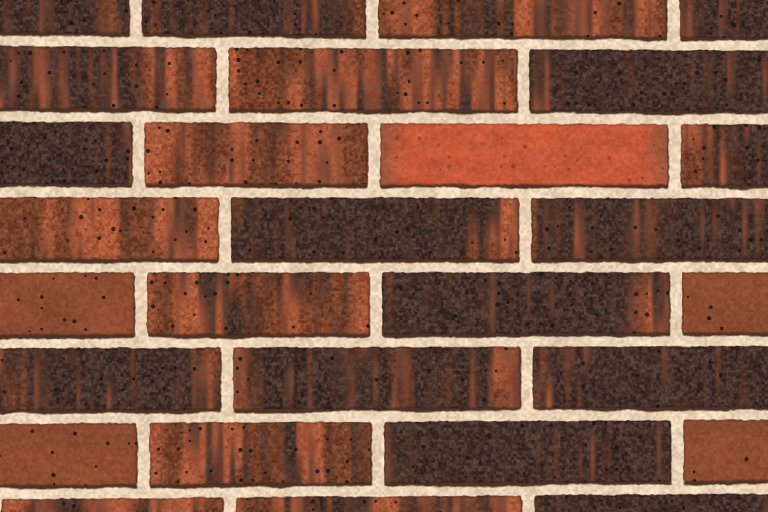
Give the GLSL for this texture, as a WebGL 1 fragment shader.

```glsl
precision highp float;
// Sunlit brick wall: running bond with one three-quarter brick per course,
// sandy joints, and sooty vertical streaks over red clay.
// Each brick is a rounded box; hashes and value noise supply the wear.
uniform vec2 u_resolution;

// Lengths are fractions of the canvas height.
#define COURSE 0.1458
#define FIRST_JOINT 0.082
#define BRICK 0.586
#define SHORT_BRICK 0.459
#define JOINT 0.0255
#define SHADOW_DROP 0.0055
#define SOOT_MIN 0.34
#define SOOT_MAX 0.86
#define GRAIN 0.30
#define HOT_BRICK vec2(2.0, 0.0)

const vec3 MORTAR = vec3(0.92, 0.83, 0.72);
const vec3 SHADE = vec3(0.24, 0.13, 0.08);
const vec3 SOOT = vec3(0.27, 0.19, 0.165);
const vec3 CLAY = vec3(0.47, 0.26, 0.17);
const vec3 RED_CLAY = vec3(0.67, 0.35, 0.23);
const vec3 HOT_CLAY = vec3(0.78, 0.35, 0.23);
const vec3 PIT = vec3(0.10, 0.07, 0.06);

float hash(vec2 p) {
  vec3 q = fract(p.xyx * 0.1031);
  q += dot(q, q.yzx + 33.33);
  return fract((q.x + q.y) * q.z);
}

float noise(vec2 p) {
  vec2 i = floor(p), f = fract(p);
  f *= f * (3.0 - 2.0 * f);
  return mix(mix(hash(i), hash(i + vec2(1.0, 0.0)), f.x),
             mix(hash(i + vec2(0.0, 1.0)), hash(i + 1.0), f.x), f.y);
}

float fbm(vec2 p) {
  float sum = 0.0, amp = 0.5;
  for (int i = 0; i < 4; i++) {
    sum += amp * noise(p);
    p = p * 2.03 + 11.7;
    amp *= 0.5;
  }
  return sum / 0.9375;
}

float roundedBox(vec2 p, vec2 halfSize, float radius) {
  vec2 q = abs(p) - halfSize + radius;
  return length(max(q, 0.0)) + min(max(q.x, q.y), 0.0) - radius;
}

// Small dark holes, one possible per grid cell.
float pits(vec2 p) {
  vec2 cell = floor(p * 48.0);
  vec2 centre = 0.3 + 0.4 * vec2(hash(cell + 3.1), hash(cell + 8.7));
  float radius = 0.05 + 0.11 * hash(cell + 5.3);
  float hole = 1.0 - smoothstep(radius, radius + 0.1, length(fract(p * 48.0) - centre));
  return hole * step(0.86, hash(cell + 1.9));
}

// Colour of a brick face; uv runs from -1 to 1 across the brick.
vec3 brickFace(vec2 p, vec2 uv, vec2 id) {
  float seed = hash(id + 41.0);
  vec2 q = p + 19.0 * vec2(seed, hash(id + 73.0));
  float grain = 0.6 * noise(q * 175.0) + 0.4 * noise(q * 330.0) - 0.5;

  // Evenly fired bricks fall on a slanted lattice through the bond.
  float lattice = fract((id.x - 6.0) * 0.53 + (id.y + 2.0) / 3.0 + 0.54) - 0.5;
  float plain = 1.0 - step(0.05, abs(lattice));
  float hot = 1.0 - step(0.5, distance(id, HOT_BRICK));

  // Streaked soot, thinning towards the ends of the brick.
  float streak = 0.5 * noise(q * vec2(85.0, 8.0)) + 0.5 * fbm(q * vec2(13.0, 4.0));
  float amount = mix(SOOT_MIN, SOOT_MAX, seed);
  amount -= 0.25 * smoothstep(0.65, 1.0, abs(uv.x + 0.15 * (seed - 0.5)));
  float soot = smoothstep(0.3, 0.75, streak + amount - 0.5 + 0.3 * grain);
  vec3 clay = mix(CLAY, RED_CLAY, smoothstep(0.3, 0.7, noise(q * vec2(32.0, 7.0))));
  vec3 col = mix(clay, SOOT, soot);

  // Smooth bricks and the bright one, browner at its ends.
  col = mix(col, mix(CLAY, RED_CLAY, 0.15 + 0.5 * fbm(q * vec2(9.0, 14.0))), plain);
  vec3 glow = mix(HOT_CLAY, CLAY + 0.08, 0.65 * smoothstep(0.78, 1.0, abs(uv.x)));
  col = mix(col, glow * (0.9 + 0.2 * fbm(q * vec2(25.0, 50.0))), hot);
  col += vec3(1.0, 0.76, 0.63) * grain * GRAIN * (1.0 - 0.6 * max(plain, hot));
  return mix(col, PIT, 0.8 * pits(q) * (1.0 - 0.7 * hot));
}

void main() {
  float px = 1.0 / u_resolution.y;
  vec2 p = gl_FragCoord.xy * px;
  // Courses counted from the top, converging slightly to the right.
  float fall = 1.0 - p.y;
  fall -= (p.x - 0.75) * (0.5 - fall) * 0.015;
  float level = (fall - FIRST_JOINT) / COURSE;
  float course = floor(level) + 1.0;
  // Bond: whole bricks on both sides of one short brick.
  float start = 0.441 + 0.5 * BRICK * (1.0 - mod(course, 2.0));
  float u = p.x - start - (course - 4.0) * 0.0028 * (1.0 - 0.4 * p.x);
  float isShort = step(-SHORT_BRICK, u) * (1.0 - step(0.0, u));
  float isLeft = 1.0 - step(-SHORT_BRICK, u);
  float slot = floor((u + isLeft * SHORT_BRICK) / BRICK);
  float column = mix(slot - isLeft, -1.0, isShort);
  float width = mix(BRICK, SHORT_BRICK, isShort);
  float left = mix(slot * BRICK - isLeft * SHORT_BRICK, -SHORT_BRICK, isShort);
  vec2 local = vec2(u - left - 0.5 * width, (0.5 - fract(level)) * COURSE);
  vec2 halfSize = 0.5 * (vec2(width, COURSE) - JOINT);
  // Worn outline and the shadow beneath it.
  float wobble = 0.004 * (fbm(p * 38.0) - 0.5) + 0.002 * (noise(p * 150.0) - 0.5);
  float edge = roundedBox(local, halfSize, 0.004) + wobble;
  float drop = SHADOW_DROP * (0.5 + noise(p * vec2(22.0, 5.0)));
  float shadow = roundedBox(local + vec2(-0.001, drop), halfSize, 0.004) + wobble;
  // Mortar, shadow, then brick.
  float sand = 0.5 * noise(p * 190.0) + 0.5 * fbm(p * 45.0) - 0.5;
  vec3 col = mix(MORTAR + 0.28 * sand, SHADE, 0.9 - 0.9 * smoothstep(-px, 1.5 * px, shadow));
  vec3 face = brickFace(p, local / halfSize, vec2(course, column));
  face *= mix(0.78, 1.0, smoothstep(0.0, 0.005, -edge));
  gl_FragColor = vec4(mix(col, face, 1.0 - smoothstep(-px, px, edge)), 1.0);
}
```
